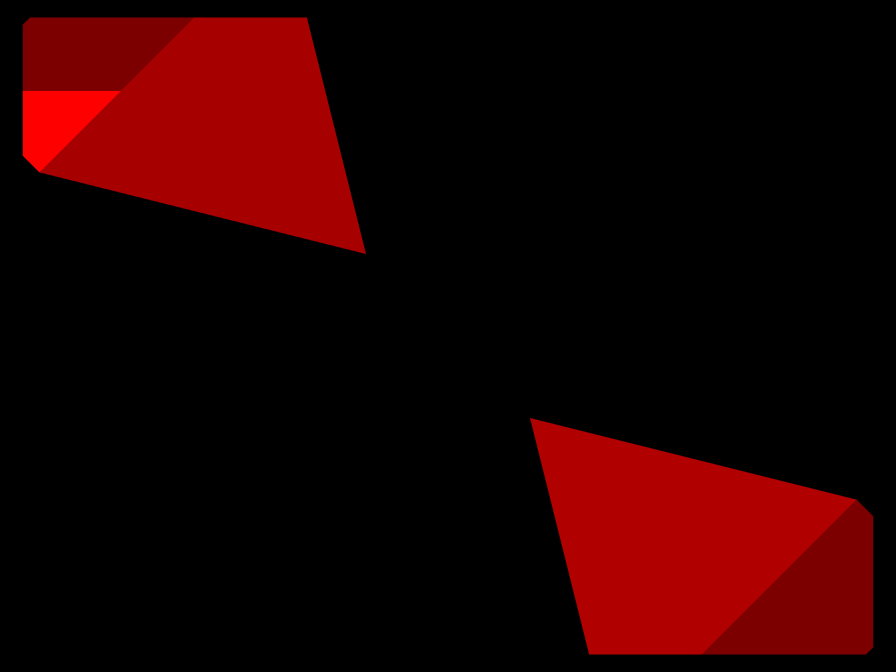
Write a WebGL 2 fragment shader that draws this background.

```glsl
#version 300 es
precision highp float;

uniform vec2 u_resolution;
out vec4 fragColor;

// Lengths in canvas heights, measured from the centre
#define TIP 0.1220
#define SLOPE 0.25
#define BOX vec2(0.6328, 0.4740)
#define FOLD 0.8516
#define OUTER_CUT 1.0960
#define INNER_CUT 0.3646
#define BAND 0.3646
#define UPPER_RED vec3(0.655, 0.0, 0.0)
#define LOWER_RED vec3(0.690, 0.0, 0.0)
#define DARK_RED vec3(0.490, 0.0, 0.0)
#define BRIGHT_RED vec3(1.0, 0.0, 0.0)

// Signed distance to the half plane dot(p, normal) < offset
float halfPlane(vec2 p, vec2 normal, float offset) {
    return (dot(p, normal) - offset) / length(normal);
}

// Antialiased coverage of a signed distance
float coverage(float dist) {
    return clamp(0.5 - dist * u_resolution.y, 0.0, 1.0);
}

// Wedge opening from the tip, clipped by a box with cut corners
float gemDistance(vec2 p) {
    vec2 fromTip = p - TIP;
    float wedge = max(halfPlane(fromTip, vec2(SLOPE, -1.0), 0.0),
                      halfPlane(fromTip, vec2(-1.0, SLOPE), 0.0));
    vec2 edge = p - BOX;
    float box = max(edge.x, edge.y);
    float cuts = max(halfPlane(p, vec2(1.0, 1.0), OUTER_CUT),
                     halfPlane(p, vec2(1.0, -1.0), INNER_CUT));
    return max(wedge, max(box, cuts));
}

void main() {
    vec2 p = (gl_FragCoord.xy - 0.5 * u_resolution) / u_resolution.y;

    // Fold both gems into the positive quadrant
    bool upper = p.y > 0.0;
    vec2 q = upper ? vec2(-p.x, p.y) : vec2(p.x, -p.y);

    // Corner facet, with a bright lower band on the upper gem
    vec3 corner = DARK_RED;
    if (upper) corner = mix(corner, BRIGHT_RED, coverage(q.y - BAND));

    // Main facet inside the diagonal fold
    vec3 face = upper ? UPPER_RED : LOWER_RED;
    vec3 gem = mix(corner, face, coverage(halfPlane(q, vec2(1.0), FOLD)));

    fragColor = vec4(gem * coverage(gemDistance(q)), 1.0);
}
```
